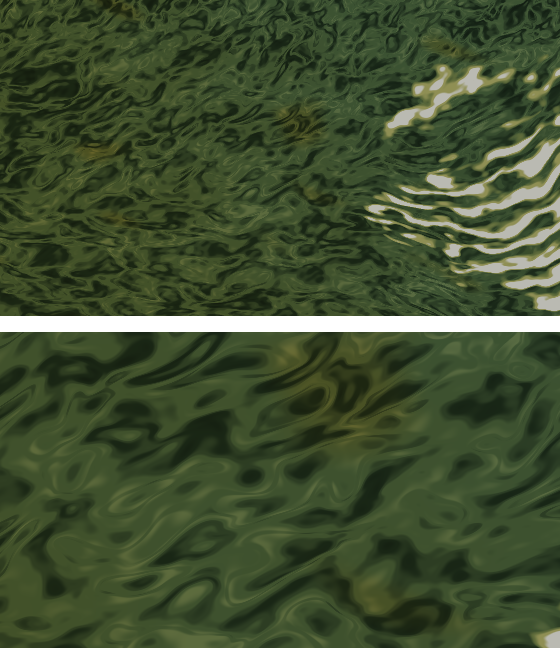
Top, the full canvas; bottom, a detail of the centre.
This texture is drawn by a WebGL 2 fragment shader. Its source:

```glsl
#version 300 es
precision highp float;
// Murky green water with crossing ripples and a patch of sunlit glints.
// Warped gradient noise, stretched along several wave directions, is folded
// into contour bands; a wedge of curved stripes carries the bright reflections.

#define RIPPLE_FREQ vec2(11.5, 26.0)
#define WARP_AMOUNT 0.7
#define BAND_FOLD 5.6
#define BAND_CONTRAST 0.27
#define SLOW_CONTRAST 0.32
#define STRIPE_FREQ 105.0
#define GLINT_LEVEL 0.05
#define DEEP vec3(0.10, 0.15, 0.08)
#define SHADE vec3(0.18, 0.24, 0.13)
#define MOSS vec3(0.25, 0.32, 0.17)
#define PALE vec3(0.37, 0.42, 0.23)
#define STRAW vec3(0.56, 0.56, 0.33)

uniform vec2 u_resolution;
out vec4 fragColor;

float hash(vec2 cell) {
    vec3 h = fract(cell.xyx * 0.1031);
    h += dot(h, h.yzx + 33.33);
    return fract((h.x + h.y) * h.z);
}

float cornerSlope(vec2 cell, vec2 offset) {
    float angle = 6.2832 * hash(cell);
    return dot(vec2(cos(angle), sin(angle)), offset);
}

// Gradient noise, roughly -0.7 to 0.7
float noise(vec2 p) {
    vec2 i = floor(p), f = p - i;
    vec2 s = f * f * f * (f * (f * 6.0 - 15.0) + 10.0);
    vec2 e = vec2(1.0, 0.0);
    float low = mix(cornerSlope(i, f), cornerSlope(i + e, f - e), s.x);
    float high = mix(cornerSlope(i + e.yx, f - e.yx), cornerSlope(i + 1.0, f - 1.0), s.x);
    return mix(low, high, s.y);
}

vec2 turn(vec2 p, float angle) {
    float c = cos(angle), s = sin(angle);
    return vec2(c * p.x + s * p.y, c * p.y - s * p.x);
}

// Wave height in stretched cells, bent by a coarser noise
float waves(vec2 q) {
    q += 40.0;
    q += WARP_AMOUNT * vec2(noise(q * 0.6 + 9.1), 1.3 * noise(q * 0.7 + 27.4));
    return 1.4 * noise(q) + 0.5 * noise(q * 1.9 + 5.3);
}

float capsule(vec2 p, vec2 a, vec2 b) {
    vec2 ab = b - a;
    return length(p - a - ab * clamp(dot(p - a, ab) / dot(ab, ab), 0.0, 1.0));
}

vec3 waterRamp(float t) {
    vec3 c = mix(DEEP * 0.75, DEEP, smoothstep(-0.1, 0.18, t));
    c = mix(c, SHADE, smoothstep(0.18, 0.38, t));
    c = mix(c, MOSS, smoothstep(0.4, 0.56, t));
    return mix(c, PALE, smoothstep(0.64, 0.98, t));
}

void main() {
    vec2 p = gl_FragCoord.xy / u_resolution.y;
    vec2 drift = p + 0.025 * vec2(noise(p * 5.0 + 3.0), noise(p * 5.0 + 18.0));

    // Arcs that sag gently around a slanting axis on the right
    float side = drift.x - 1.66 + 0.6 * drift.y;
    float arc = drift.y - 0.5 * sqrt(side * side + 0.02);

    // Blend of wave trains: flat below, slanted at left, fine and steep on top
    float flatWaves = waves(turn(drift, -0.1) * RIPPLE_FREQ * vec2(0.75, 0.95));
    float slantWaves = waves(turn(drift, 0.42) * RIPPLE_FREQ);
    float steepWaves = waves(turn(drift, 0.7) * RIPPLE_FREQ * vec2(1.6, 1.15));
    float arcWaves = waves(vec2(drift.x, arc) * RIPPLE_FREQ * vec2(0.9, 1.2));
    float wobble = 0.25 * noise(p * 3.0 + 50.0);
    float h = mix(flatWaves, slantWaves, smoothstep(0.28, 0.45, p.y + wobble));
    h = mix(h, steepWaves, smoothstep(0.75, 1.0, p.y + 0.2 * p.x + wobble));
    h = mix(h, arcWaves, smoothstep(1.1, 1.35, p.x + wobble) * smoothstep(0.9, 0.7, p.y));

    // Contour bands, broad light variation, small facets and thin dark creases
    float slow = noise(turn(p, 0.3) * vec2(4.0, 8.0) + 11.0);
    float crease = 1.0 - smoothstep(0.02, 0.1, abs(h - 0.22 + 0.3 * slow));
    float facet = noise(turn(drift, 0.4) * vec2(30.0, 60.0) + 2.0 * h);
    float tone = 0.49 + BAND_CONTRAST * sin(h * BAND_FOLD + 0.6) + SLOW_CONTRAST * slow;
    tone += 0.36 * facet - 0.2 * crease;
    tone -= 0.12 * smoothstep(0.5, 0.0, p.x) * smoothstep(0.3, 0.0, abs(p.y - 0.7) - 0.1);
    tone -= 0.12 * smoothstep(0.25, 0.0, p.y) * smoothstep(0.6, 0.1, p.x);

    // Teal sky tint toward the upper right, warm bed at the lower left
    vec3 color = waterRamp(tone);
    float teal = smoothstep(0.4, 1.9, p.x + 0.6 * p.y + 0.4 * slow);
    color *= mix(vec3(1.04, 0.99, 0.92), vec3(0.93, 1.0, 1.15), teal);
    float warm = smoothstep(0.28, 0.55, noise(turn(p, -0.25) * vec2(3.2, 9.0) + 71.0));
    color = mix(color, color * vec3(1.25, 1.0, 0.7), 0.7 * warm);

    // Lit area: a wedge opening to the right and smaller patches above it
    float ragged = noise(p * 7.0 + 31.0) + 0.6 * noise(p * 19.0 + 8.0);
    float wedge = (p.x - 1.1) * 0.6 - abs(p.y - 0.33) + 0.1 * ragged;
    float lit = smoothstep(-0.06, 0.1, wedge);
    float upper = capsule(p, vec2(1.27, 0.63), vec2(1.46, 0.73)) + 0.07 * ragged;
    float faint = capsule(p, vec2(1.52, 0.76), vec2(1.75, 0.74)) + 0.07 * ragged;
    float blotch = max(smoothstep(0.12, 0.01, upper), 0.82 * smoothstep(0.13, 0.01, faint));

    // Broken stripes in the wedge, rounder spots in the patches
    float broken = noise(vec2(drift.x * 9.0, arc * 23.0) + 60.0);
    float fine = noise(vec2(drift.x * 24.0, arc * 46.0) + 15.0);
    float stripe = 0.34 * sin(arc * STRIPE_FREQ + 5.0 * broken + 1.5 * h) + 0.6 * broken;
    float spots = 0.8 * noise(turn(drift, 0.3) * vec2(13.0, 21.0) + 37.0) + 0.12;
    float glint = max(stripe + 1.1 * (lit - 1.0), spots + 1.1 * (blotch - 1.0));
    glint += 0.14 * h + 0.36 * fine + GLINT_LEVEL;
    color = mix(color, SHADE * vec3(0.95, 1.02, 1.15), 0.3 * lit);
    color = mix(color, PALE, smoothstep(-0.16, -0.01, glint));
    color = mix(color, STRAW, smoothstep(-0.03, 0.1, glint));
    color = mix(color, vec3(0.73, 0.73, 0.7), smoothstep(0.15, 0.25, glint));

    fragColor = vec4(color, 1.0);
}
```
